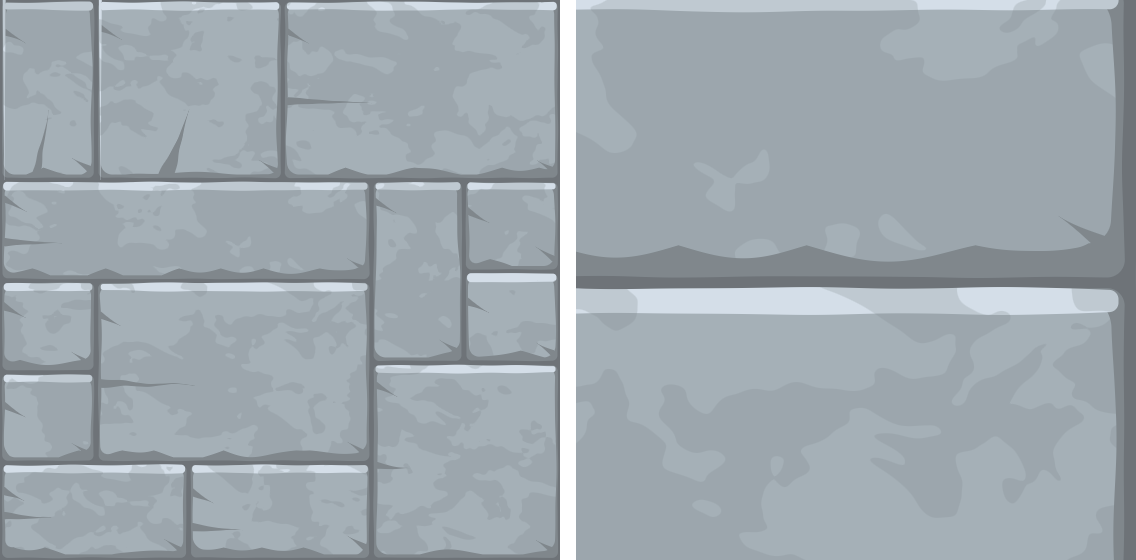
Left: the whole. Right: its middle third, enlarged.
This texture is drawn by a WebGL 2 fragment shader. Its source:

```glsl
#version 300 es
precision highp float;
// Flat-shaded wall of grey stone blocks set in dark mortar.
// Each block has a rounded face, a wobbly lower bevel, a bright top rim,
// tapered cracks and crisp blotches cut from layered gradient noise.

uniform vec2 u_resolution;
out vec4 fragColor;

const float GRID = 6.0;             // wall size in layout units
const float GAP = 0.024;            // half width of a mortar joint
const float RIM = 0.041;            // half height of the bright top rim
const float FACE_ROUND = 0.12;
const float CUSP_HEIGHT = 0.075;    // peaks along the lower bevel
const vec2 BLOTCH_SCALE = vec2(2.1, 3.0);
const float BLOTCH_LEVEL = 0.02;    // higher gives fewer blotches
const float BROAD_WEIGHT = 0.9;     // large-scale drift of blotch density

const vec3 MORTAR = vec3(0.43, 0.45, 0.47);
const vec3 BEVEL = vec3(0.50, 0.53, 0.55);
const vec3 FACE_LIGHT = vec3(0.648, 0.69, 0.718);
const vec3 FACE_DARK = vec3(0.61, 0.652, 0.678);
const vec3 RIM_LIGHT = vec3(0.83, 0.87, 0.91);
const vec3 RIM_DARK = vec3(0.75, 0.79, 0.82);

float hash(vec2 p) {
    return fract(sin(dot(p, vec2(127.1, 311.7))) * 4375.85);
}

float cornerSlope(vec2 cell, vec2 offset) {
    float angle = 6.2832 * hash(cell);
    return dot(vec2(cos(angle), sin(angle)), offset);
}

// Gradient noise, roughly -0.7 to 0.7
float noise(vec2 p) {
    vec2 i = floor(p), f = p - i, e = vec2(0, 1);
    vec2 u = f * f * f * (f * (f * 6.0 - 15.0) + 10.0);
    return mix(mix(cornerSlope(i, f), cornerSlope(i + e.yx, f - e.yx), u.x),
               mix(cornerSlope(i + e, f - e), cornerSlope(i + 1.0, f - 1.0), u.x), u.y);
}

float roundBox(vec2 p, vec2 halfSize, float r) {
    vec2 d = abs(p) - halfSize + r;
    return length(max(d, 0.0)) + min(max(d.x, d.y), 0.0) - r;
}

// Crack that narrows from root to tip
float wedge(vec2 p, vec2 root, vec2 tip, float halfWidth) {
    vec2 axis = tip - root;
    float len = length(axis);
    axis /= len;
    p -= root;
    float along = dot(p, axis);
    float taper = clamp(1.0 - along / len, 0.0, 1.0);
    float side = abs(axis.x * p.y - axis.y * p.x);
    return max(side - halfWidth * pow(taper, 1.5), along - len);
}

// Interval of the ordered edges that holds v
vec2 between(float v, vec4 edges) {
    return v < edges.y ? edges.xy : v < edges.z ? edges.yz : edges.zw;
}

// Block containing p, as left, top, right, bottom (y runs down)
vec4 blockAt(vec2 p) {
    vec2 x, y;
    if (p.y < 1.93) {
        x = between(p.x, vec4(0.0, 1.03, 3.03, GRID));
        y = vec2(0.0, 1.93);
    } else if (p.x < 3.98) {
        y = between(p.y, vec4(1.93, 3.01, 4.96, GRID));
        float split = y.x < 2.0 ? 0.0 : y.x < 4.0 ? 1.03 : 2.02;
        x = p.x < split ? vec2(0.0, split) : vec2(split, 3.98);
        if (x.y < 1.5) y = p.y < 3.99 ? vec2(3.01, 3.99) : vec2(3.99, 4.96);
    } else if (p.y < 3.89) {
        x = p.x < 4.97 ? vec2(3.98, 4.97) : vec2(4.97, GRID);
        y = vec2(1.93, 3.89);
        if (x.x > 4.5) y = p.y < 2.91 ? vec2(1.93, 2.91) : vec2(2.91, 3.89);
    } else {
        x = vec2(3.98, GRID);
        y = vec2(3.89, GRID);
    }
    return vec4(x.x, y.x, x.y, y.y);
}

float blotches(vec2 p) {
    float sum = BROAD_WEIGHT * noise(p * 0.75 + 9.3) - BLOTCH_LEVEL;
    vec2 s = p * BLOTCH_SCALE + 0.5 * noise(p * 1.7);
    for (float amp = 0.7; amp > 0.15; amp *= 0.55) {
        sum += amp * noise(s);
        s = s * 2.0 + 17.7;
    }
    return sum;
}

void main() {
    vec2 p = gl_FragCoord.xy / u_resolution * GRID;
    p.y = GRID - p.y;
    float px = GRID / min(u_resolution.x, u_resolution.y);
    vec4 block = blockAt(p);
    vec2 size = block.zw - block.xy, q = p - block.xy;
    float seed = hash(block.xy + 0.37), seed2 = hash(block.zw + 2.9);
    vec2 grain = q + vec2(seed, seed2) * 41.0;
    bool tallTop = block.y < 0.5 && size.x < 2.5;

    // Block outline and inner face
    float body = roundBox(q - 0.5 * size, 0.5 * size - GAP, 0.06) + 0.012 * noise(p * 2.5);
    float cusp = max(0.0, 1.0 - 4.0 * abs(noise(vec2(grain.x * 1.2, seed * 9.0 + 0.4))));
    vec2 bent = q;
    bent.y += CUSP_HEIGHT * cusp * smoothstep(0.6, 0.1, size.y - q.y);
    bent.x += 0.035 * noise(vec2(seed * 7.0 + q.x, grain.y * 1.6));
    vec2 low = vec2(0.05, 0.04), high = size - vec2(0.055, 0.06);
    float face = roundBox(bent - 0.5 * (low + high), 0.5 * (high - low), FACE_ROUND);

    // Corner nicks and one long crack on larger blocks
    vec2 c = q + 0.025 * noise(grain * 4.0);
    vec2 nick = vec2(0.0, 0.17 + 0.2 * seed);
    float crack = wedge(c, nick, nick + vec2(0.27, 0.14), 0.05);
    nick = size - vec2(0.04, 0.05 + 0.08 * seed2);
    crack = min(crack, wedge(c, nick, nick - vec2(0.22, 0.14), 0.045));
    if (tallTop) {
        vec2 root = vec2(0.37 * size.x, size.y);
        crack = min(crack, wedge(c, root, root + vec2(0.13 * size.x, -0.75), 0.05 * size.x));
    } else if (size.x > 1.5) {
        vec2 root = vec2(0.0, size.y * mix(0.45, 0.7, seed2));
        crack = min(crack, wedge(c, root, root + vec2(size.x * mix(0.15, 0.38, seed), 0.02), 0.05));
    }
    face = max(face, -crack);

    // Bright rim, with a thin sliver down the left of tall top blocks
    vec2 rimCentre = vec2(0.5 * size.x, GAP + RIM);
    float rim = roundBox(q - rimCentre, vec2(0.5 * size.x - 0.04, RIM), 0.035)
              + 0.018 * noise(vec2(grain.x * 2.0, seed * 5.0));
    if (tallTop) rim = min(rim, abs(q.x - 0.045) - 0.016 * (1.0 - q.y / size.y));

    // Paint from mortar up
    float spots = blotches(grain);
    float stain = clamp(0.5 + spots / max(fwidth(spots), 0.0001), 0.0, 1.0);
    vec3 color = mix(MORTAR, BEVEL, clamp(0.5 - body / px, 0.0, 1.0));
    color = mix(color, mix(FACE_LIGHT, FACE_DARK, stain), clamp(0.5 - face / px, 0.0, 1.0));
    color = mix(color, mix(RIM_LIGHT, RIM_DARK, stain), clamp(0.5 - rim / px, 0.0, 1.0));
    fragColor = vec4(color, 1.0);
}
```
